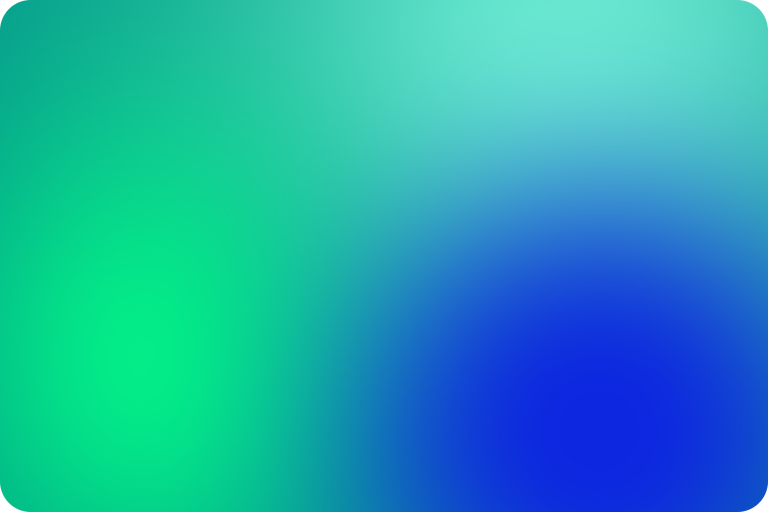
A Shadertoy shader for this background:

```glsl
// A soft mesh gradient on a rounded card: a dark teal base overlaid
// with mint, green and blue glows, each blended by a radial falloff.
// Lengths are in units of the canvas height.
#define TEAL   vec3(0.00, 0.58, 0.53)
#define MINT   vec3(0.42, 0.92, 0.82)
#define GREEN  vec3(0.01, 0.93, 0.53)
#define BLUE   vec3(0.05, 0.15, 0.88)
#define PAPER  vec3(1.0)
#define MINT_SIZE  0.70
#define GREEN_SIZE 0.40
#define BLUE_SIZE  0.48
#define CORNER_RADIUS 0.06

// Opacity of a glow: 1 at its centre, fading smoothly with distance.
float glow(vec2 offset, float size, float power) {
    return exp(-pow(length(offset) / size, power));
}

// Signed distance to a rounded box centred on the origin.
float roundedBox(vec2 p, vec2 halfSize, float radius) {
    vec2 q = abs(p) - halfSize + radius;
    return length(max(q, 0.0)) + min(max(q.x, q.y), 0.0) - radius;
}

void mainImage(out vec4 fragColor, in vec2 fragCoord) {
    vec2 p = fragCoord / iResolution.y;
    float aspect = iResolution.x / iResolution.y;

    // Glow centres follow the width of the canvas
    vec2 mintCentre  = vec2(0.740 * aspect, 0.90);
    vec2 greenCentre = vec2(0.195 * aspect, 0.30);
    vec2 blueCentre  = vec2(0.780 * aspect, 0.16);

    // Layers from back to front; the green glow is taller than wide
    vec3 color = TEAL;
    color = mix(color, MINT, glow(p - mintCentre, MINT_SIZE, 2.0));
    color = mix(color, GREEN, glow((p - greenCentre) * vec2(1.0, 0.8), GREEN_SIZE, 2.0));
    color = mix(color, BLUE, glow(p - blueCentre, BLUE_SIZE, 2.6));

    // Rounded card with an edge one pixel soft
    vec2 halfSize = 0.5 * vec2(aspect, 1.0);
    float edge = roundedBox(p - halfSize, halfSize, CORNER_RADIUS);
    float card = clamp(0.5 - edge * iResolution.y, 0.0, 1.0);
    fragColor = vec4(mix(PAPER, color, card), 1.0);
}
```
